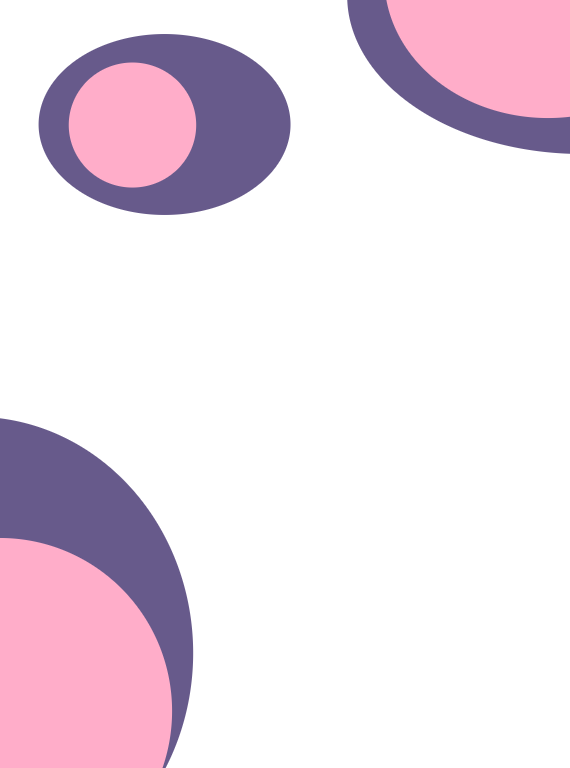
Reproduce this background procedurally as a WebGL 1 fragment shader.

```glsl
precision highp float;
// Three flat purple ellipses on white, each holding an off-centre pink one.
// Positions and radii are fractions of the canvas; edges are smoothed over
// about one pixel using a first-order distance to each ellipse.

uniform vec2 u_resolution;

// Coverage of an ellipse, from 0 outside to 1 inside
float ellipse(vec2 uv, vec2 center, vec2 radii) {
  vec2 p = (uv - center) * u_resolution;
  vec2 r = radii * u_resolution;
  float k = length(p / r);
  float dist = k * (k - 1.0) / max(length(p / (r * r)), 1e-6);
  // The estimate vanishes at the centre, so treat the core as solid
  return k < 0.5 ? 1.0 : clamp(0.5 - dist, 0.0, 1.0);
}

void main() {
  vec2 uv = gl_FragCoord.xy / u_resolution;
  vec3 purple = vec3(0.404, 0.353, 0.545);
  vec3 pink = vec3(1.0, 0.68, 0.79);
  vec3 color = vec3(1.0);

  // Upper left: wide oval with a round spot
  color = mix(color, purple, ellipse(uv, vec2(0.2887, 0.8379), vec2(0.2210, 0.1178)));
  color = mix(color, pink, ellipse(uv, vec2(0.2324, 0.8372), vec2(0.1118, 0.0814)));

  // Upper right corner
  color = mix(color, purple, ellipse(uv, vec2(1.0211, 1.0052), vec2(0.4120, 0.2057)));
  color = mix(color, pink, ellipse(uv, vec2(0.9613, 1.0286), vec2(0.2870, 0.1823)));

  // Lower left corner
  color = mix(color, purple, ellipse(uv, vec2(-0.0440, 0.1497), vec2(0.3829, 0.3077)));
  color = mix(color, pink, ellipse(uv, vec2(0.0, 0.0742), vec2(0.3019, 0.2253)));

  gl_FragColor = vec4(color, 1.0);
}
```
